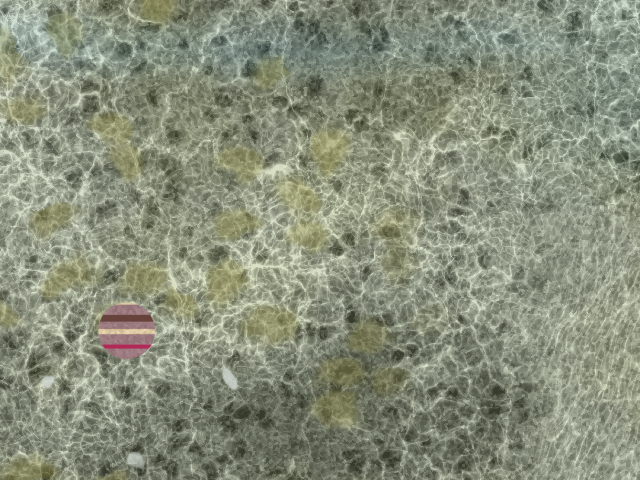
Give the GLSL for this texture, as a Shadertoy shader.

```glsl
// Weathered green-grey marble with a web of pale veins and one striped mauve disc.

const vec3 DARK_STONE = vec3(0.27, 0.29, 0.23);
const vec3 PALE_STONE = vec3(0.74, 0.77, 0.69);
const vec3 OLIVE_TINT = vec3(0.035, 0.015, -0.085);
const vec3 BLUE_TINT = vec3(-0.035, 0.0, 0.04);
const vec3 CHALK = vec3(0.82, 0.85, 0.83);
const vec3 MAUVE = vec3(0.61, 0.48, 0.50);
const vec3 BROWN = vec3(0.40, 0.26, 0.23);
const vec3 CREAM = vec3(0.86, 0.78, 0.63);
const vec3 CRIMSON = vec3(0.70, 0.16, 0.34);

vec3 hash3(vec2 p) {
    vec3 q = fract(p.xyx * vec3(0.1031, 0.1030, 0.0973));
    q += dot(q, q.yxz + 33.33);
    return fract((q.xxy + q.yzz) * q.zyx);
}

mat2 rotation(float angle) {
    float c = cos(angle), s = sin(angle);
    return mat2(c, -s, s, c);
}

// Cellular noise: distance to seed, gap to the next seed, random cell value
vec3 cells(vec2 p) {
    vec2 base = floor(p);
    float near = 9.0, second = 9.0, id = 0.0;
    for (int y = -1; y <= 1; y++)
    for (int x = -1; x <= 1; x++) {
        vec2 cell = base + vec2(x, y);
        vec3 h = hash3(cell + 80.0);
        float d = length(cell + h.xy - p);
        if (d < near) { second = near; near = d; id = h.z; }
        else second = min(second, d);
    }
    return vec3(near, second - near, id);
}

// Layered sines, roughly -1.5 to 1.5
float waves(vec2 p) {
    float sum = 0.0, amp = 0.6;
    for (int i = 0; i < 5; i++) {
        p = rotation(1.1) * p * 1.7 + 2.3;
        sum += amp * sin(p.x + 1.6 * sin(p.y + float(i)));
        amp *= 0.65;
    }
    return sum;
}

vec2 warp(vec2 p, float scale, float amount) {
    return p + amount * vec2(waves(p * scale), waves(p * scale + 17.0));
}

float vein(vec2 p, float width) {
    return exp(-cells(p).y / width);
}

float band(float y, float center, float halfWidth, float soft) {
    return 1.0 - smoothstep(halfWidth - soft, halfWidth + soft, abs(y - center));
}

// Brightness of the net of veins, dark pebbles and grain
float veinWeb(vec2 p, float cloud) {
    vec2 q = warp(p, 14.0, 0.011);
    float patchy = smoothstep(-0.9, 0.9, waves(p * 4.0 + 9.0));
    vec3 pebble = cells(q * 25.0 + 5.0);
    float tone = 0.34 * vein(q * 13.0, 0.09) * (0.3 + patchy);
    tone += 0.42 * exp(-pebble.y / 0.13) * (0.4 + 0.6 * patchy);
    tone += 0.40 * vein(q * 54.0 + 3.0, 0.14) * (0.7 + 0.3 * cloud);
    tone += 0.45 * vein(warp(q * vec2(5.0, 2.8), 3.0, 0.08), 0.025);
    tone -= 0.30 * step(pebble.z, 0.3) * smoothstep(0.55, 0.15, pebble.x);
    return tone;
}

// Brightness of steep, drawn-out strands
float fibres(vec2 p) {
    vec2 q = rotation(-0.38) * warp(p, 9.0, 0.009);
    return 0.42 * vein(q * vec2(42.0, 11.0), 0.16)
         + 0.36 * vein(q * vec2(85.0, 26.0) + 7.0, 0.18);
}

vec3 marble(vec2 p) {
    float cloud = waves(p * 2.6 + 1.0);
    float strand = smoothstep(0.98, 1.2, p.x - 0.15 * p.y + 0.05 * cloud)
                 * smoothstep(0.68, 0.42, p.y);
    float haze = band(p.y, 0.91 + 0.02 * cloud, 0.05, 0.05);

    // Broad light and shade
    float tone = 0.31 + 0.12 * cloud + 0.07 * waves(p * 11.0);
    tone += 0.08 * smoothstep(1.1, 0.3, p.x) * smoothstep(0.3, 0.6, p.y);
    tone -= 0.09 * smoothstep(0.42, 0.1, p.y) * (1.0 - strand);
    tone += 0.10 * strand + 0.09 * haze;

    // Veins, strands and fine grain
    tone += mix(veinWeb(p, cloud), fibres(p), 0.8 * strand);
    tone += 0.34 * (cells(p * 150.0).z - 0.5);
    vec3 color = mix(DARK_STONE, PALE_STONE, clamp(tone, -0.12, 1.22));

    // Olive pools and bluish film
    vec2 soft = warp(p, 8.0, 0.02);
    vec3 pool = cells(soft * vec2(8.0, 10.0) + 2.0);
    float olive = step(0.62, pool.z) * smoothstep(0.5, 0.2, pool.x);
    olive *= smoothstep(1.0, 0.7, p.x);
    color = mix(color, vec3(0.52, 0.53, 0.42), 0.4 * olive);
    color += OLIVE_TINT * (0.6 * olive + 0.25 * smoothstep(-0.4, 0.8, waves(p * 3.0)));
    color += BLUE_TINT * max(haze, smoothstep(0.9, 1.3, p.x) * smoothstep(0.5, 0.8, p.y));

    // Sparse chalk flecks near the bottom
    vec3 fleck = cells(soft * vec2(9.0, 11.0) + 31.0);
    float chalk = step(0.83, fleck.z) * smoothstep(0.21, 0.12, fleck.x);
    return mix(color, CHALK, 0.8 * chalk * band(p.y, 0.14, 0.12, 0.04) * step(p.x, 0.9));
}

// Striped disc in local units of its radius
vec3 stripedDisc(vec2 d, float soft) {
    float grain = cells(d * 9.0).z - 0.5;
    vec3 color = MAUVE + 0.08 * grain;
    color = mix(color, BROWN, band(d.y, 0.44, 0.12, soft));
    color = mix(color, CREAM + 0.15 * grain, band(d.y, -0.03, 0.09, soft));
    color = mix(color, CRIMSON, band(d.y, -0.56, 0.07, soft));
    return mix(color, CREAM, band(d.y, 0.97, 0.05, soft));
}

void mainImage(out vec4 fragColor, in vec2 fragCoord) {
    vec2 p = fragCoord / iResolution.y;
    float radius = 0.059;
    float soft = 0.8 / (iResolution.y * radius);
    vec2 d = (p - vec2(0.264, 0.311)) / radius;
    float inside = 1.0 - smoothstep(1.0 - soft, 1.0 + soft, length(d));
    fragColor = vec4(mix(marble(p), stripedDisc(d, soft), inside), 1.0);
}
```
